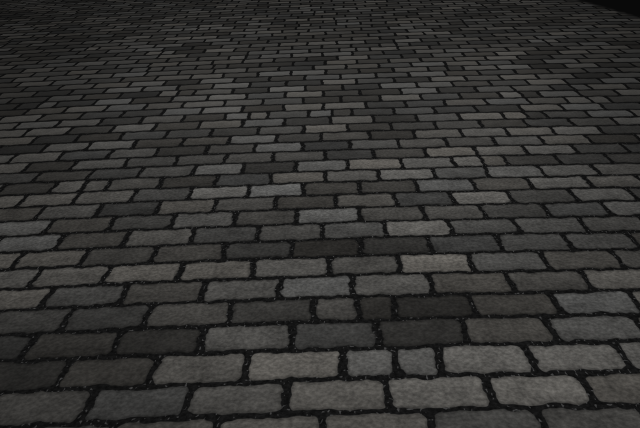
This texture is drawn by a Shadertoy shader. Its source:

```glsl
float hash(vec2 p) {
    vec3 q = fract(vec3(p.xyx) * 0.1031);
    q += dot(q, q.yzx + 33.33);
    return fract((q.x + q.y) * q.z);
}

vec2 gradient(vec2 cell) {
    float angle = 6.2832 * hash(cell);
    return vec2(cos(angle), sin(angle));
}

float gradientNoise(vec2 p) {
    vec2 i = floor(p), f = p - i;
    vec2 w = f * f * f * (f * (f * 6.0 - 15.0) + 10.0);
    vec2 e = vec2(1.0, 0.0);
    float low = mix(dot(gradient(i), f), dot(gradient(i + e), f - e), w.x);
    float high = mix(dot(gradient(i + e.yx), f - e.yx), dot(gradient(i + 1.0), f - 1.0), w.x);
    return mix(low, high, w.y);
}

float fbm(vec2 p) {
    float sum = 0.0, amp = 0.6;
    for (int k = 0; k < 4; k++) {
        sum += amp * gradientNoise(p);
        p = mat2(1.6, 1.2, -1.2, 1.6) * p + 7.3;
        amp *= 0.55;
    }
    return sum;
}

float roundedBox(vec2 p, vec2 halfSize, float radius) {
    vec2 q = abs(p) - halfSize + radius;
    return length(max(q, 0.0)) + min(max(q.x, q.y), 0.0) - radius;
}

// Soft spot of weathering, measured in stones and rows
float patchAt(vec2 place, vec2 center, vec2 size) {
    vec2 q = (place - center) / size;
    return exp(-dot(q * q, q * q));
}

// Horizontal shift of the joint at the left of a stone
float jointShift(vec2 id) {
    return 0.07 * (hash(id + 41.7) - 0.5);
}

// Running bond: half a stone per row, with a slow drift and one slip
float rowOffset(float row) {
    float drift = 0.757 * (row - 16.0), slip = row - 18.4;
    return 0.11 + 0.52 * mod(row, 2.0) + 0.07 * (cos(drift) + cos(2.0 * drift)) - 0.18 * exp(-slip * slip);
}

vec3 paving(vec2 p, float pixel) {
    // Perspective: depth shrinks towards a rolled, slightly bowed horizon
    float depth = 1.285 - p.y + 0.033 * p.x - 0.012 * p.x * p.x;
    vec2 cell = vec2((0.164 + 0.025 * depth) * depth, depth * depth / 18.15);
    vec2 ground = vec2(p.x / cell.x, 18.15 / depth);
    float near = smoothstep(0.3, 0.8, depth);

    // Uneven courses and ragged outlines
    vec2 grain = ground * vec2(2.2, 1.0);
    vec2 wobble = vec2(gradientNoise(grain * 2.3), gradientNoise(grain * 2.1 + 19.0));
    wobble += 0.5 * near * vec2(gradientNoise(grain * 6.0), gradientNoise(grain * 5.3 + 31.0));
    vec2 stone = ground + wobble * vec2(0.045, 0.09);
    stone.y += 0.05 * gradientNoise(ground * vec2(0.7, 0.4) + 5.0);

    // Staggered rows with uneven joints
    float row = floor(stone.y + 0.5);
    float across = stone.x - rowOffset(row);
    vec2 id = vec2(floor(across + 0.035), row);
    if (across < id.x + jointShift(id)) id.x -= 1.0;
    float left = id.x + jointShift(id);
    float right = id.x + 1.0 + jointShift(id + vec2(1.0, 0.0));

    // A few stones are broken into two
    bool brokenNear = id.x == 0.0 && abs(row - 17.0) == 1.0;
    if (brokenNear || (row > 23.0 && hash(id + 73.0) > 0.96)) {
        float split = mix(left, right, 0.55);
        if (across < split) right = split;
        else { left = split; id.x += 0.5; }
    }

    float middle = 0.5 * (left + right);
    vec2 local = vec2(across - middle, stone.y - row);
    vec2 halfSize = vec2(0.5 * (right - left) - 0.04, 0.44 - 0.04 * hash(id + 3.0));
    float dist = roundedBox(local * cell, halfSize * cell, 0.17 * cell.y);
    float mask = 1.0 - smoothstep(-0.7 * pixel, 0.7 * pixel + 0.001 * near, dist);

    // Stone tone: random, with darker and paler groups
    vec2 place = vec2(middle + rowOffset(row), row);
    float spread = mix(0.15, 0.09, smoothstep(24.0, 22.0, row));
    float tone = 0.255 + spread * (hash(id * 2.0 + 11.0) - 0.5);
    tone += 0.035 * gradientNoise(ground * vec2(0.35, 0.22));
    tone -= 0.075 * patchAt(place, vec2(0.7, 17.5), vec2(1.5, 0.8));
    tone -= 0.08 * patchAt(place, vec2(0.0, 21.0), vec2(1.9, 0.6));
    tone -= 0.06 * patchAt(place, vec2(-2.7, 16.2), vec2(1.7, 2.6));
    tone += 0.05 * patchAt(place, vec2(1.0, 15.5), vec2(2.6, 0.9));
    tone += 0.045 * patchAt(place, vec2(2.2, 20.0), vec2(1.8, 0.7));
    tone += 0.035 * patchAt(place, vec2(2.6, 22.0), vec2(1.7, 0.7));

    // Worn surface and shaded rim
    float wear = fbm(grain * vec2(1.3, 2.0) + 13.0 * hash(id));
    float pitting = fbm(grain * vec2(9.0, 11.0));
    tone *= 1.0 + near * (0.3 * wear + 0.42 * pitting);
    tone *= 1.0 + 0.16 * local.y;
    tone *= mix(0.82, 1.0, smoothstep(0.0, 0.1 * cell.y, -dist));
    vec3 stoneColor = tone * mix(vec3(1.0, 1.0, 0.985), vec3(1.03, 1.0, 0.95), hash(id + 29.0));

    // Dark earth with pale chips in the joints
    float chips = smoothstep(0.25, 0.5, gradientNoise(grain * vec2(13.0, 10.0)));
    float earth = 0.072 + near * (0.07 * pitting + 0.17 * chips);
    vec3 color = mix(vec3(earth), stoneColor, mask);

    // Light falls off towards the far edge and the sides
    float light = mix(0.7, 1.0, smoothstep(1.03, 0.74, p.y));
    light *= 1.0 - 0.3 * smoothstep(0.25, 0.8, abs(p.x - 0.06)) * smoothstep(0.1, 0.8, p.y);
    light *= 1.0 - 0.12 * smoothstep(-0.15, -0.5, p.x) * smoothstep(0.4, 0.1, p.y);
    color *= light * 1.03;

    // Black verge in the far right corner
    float verge = p.y - 1.0 + 0.287 * (p.x - 0.6) + 0.004 * gradientNoise(p * 60.0);
    return mix(color, vec3(0.035), smoothstep(-0.004, 0.006, verge));
}

void mainImage(out vec4 fragColor, in vec2 fragCoord) {
    float pixel = 1.0 / iResolution.y;
    vec3 color = vec3(0.0);
    // Four samples keep the distant rows smooth
    for (int k = 0; k < 4; k++) {
        vec2 offset = vec2(k % 2, k / 2) * 0.5 - 0.25;
        vec2 p = (fragCoord + offset - 0.5 * vec2(iResolution.x, 0.0)) * pixel;
        color += 0.25 * paving(p, 0.6 * pixel);
    }
    fragColor = vec4(color, 1.0);
}
```
